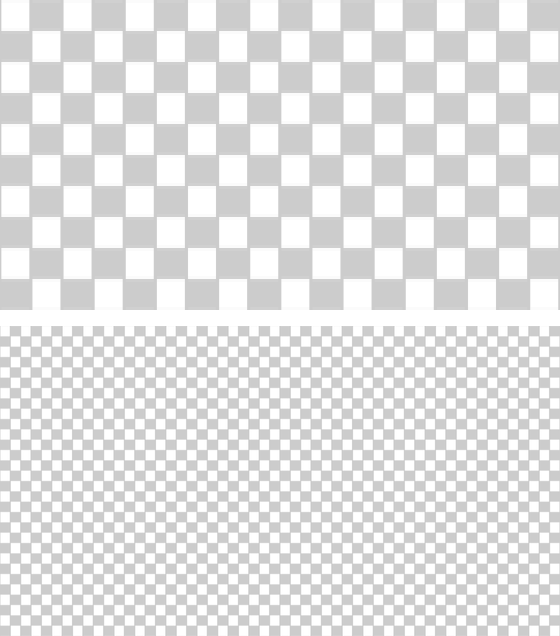
Top, the tile; bottom, the same tile 3 across and 3 down.
Reproduce this pattern procedurally as a Shadertoy shader.

```glsl
// Signed distance, in cells, from a row boundary: positive inside odd rows
float oddRowDistance(float y) {
    return 0.5 - abs(mod(y, 2.0) - 1.5);
}

void mainImage(out vec4 fragColor, in vec2 fragCoord) {
    vec2 grid = vec2(18.0, 10.0);
    vec2 cell = fragCoord / iResolution.xy * grid;
    vec2 pixel = grid / iResolution.xy;
    vec2 local = fract(cell);

    // Alternate the lit rows from one column to the next
    float side = mod(floor(cell.x), 2.0) < 0.5 ? 1.0 : -1.0;
    float lit = clamp(0.5 + side * oddRowDistance(cell.y) / pixel.y, 0.0, 1.0);

    // Narrow each white tile, leaving a grey gutter at its sides
    float soft = max(pixel.x, 0.035);
    float inset = 0.45 - abs(local.x - 0.493);
    float tile = clamp(0.5 + inset / soft, 0.0, 1.0);

    // Faint bands along the top and bottom of every cell
    float rowEdge = min(local.y, 1.0 - local.y);
    float band = 1.0 - smoothstep(-0.5, 0.5, (rowEdge - 0.095) / pixel.y);
    float grey = 0.8 + 0.014 * band * tile;
    float white = 1.0 - 0.016 * band;

    fragColor = vec4(vec3(mix(grey, white, lit * tile)), 1.0);
}
```
